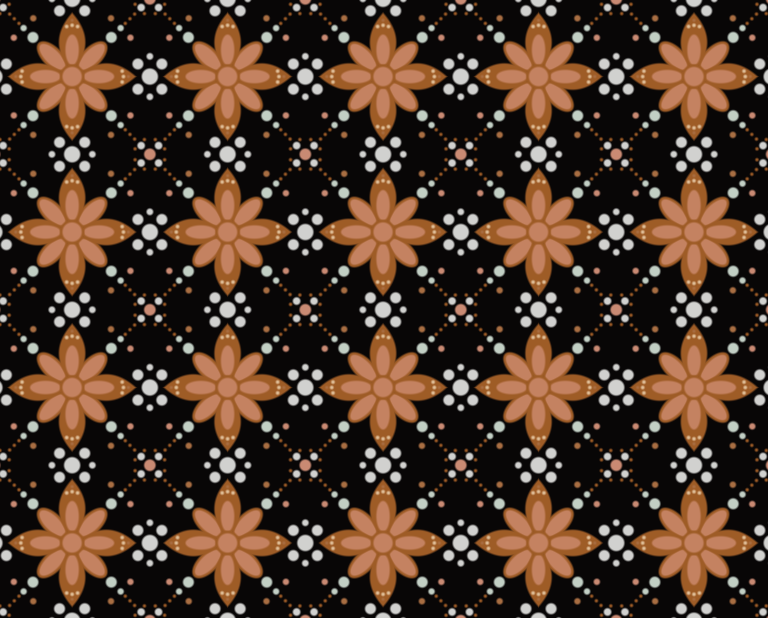
Give the GLSL for this pattern, as a WebGL 1 fragment shader.

```glsl
precision highp float;
// Grid of eight-petalled copper flowers on black, joined by white bead rosettes
// and dotted diagonals. Each cell is folded into one mirrored wedge, so every
// petal and bead is described once with a distance function.

uniform vec2 u_resolution;

// Layout, in cells
const float CELLS_ACROSS = 4.94;
const vec2 FLOWER_OFFSET = vec2(-0.006, 0.495);
const float SOFTNESS = 0.009;

// Flower sizes, in cells
const float HEART_RADIUS = 0.062;
const float OUTLINE = 0.017;
const vec2 LEAF_SIZE = vec2(0.19, 0.085);
const vec2 INLAY_SIZE = vec2(0.098, 0.043);
const vec2 PETAL_SIZE = vec2(0.125, 0.064);
const float LEAF_CENTER = 0.22;
const float INLAY_CENTER = 0.172;
const float PETAL_CENTER = 0.18;

// Colours
const vec3 GROUND = vec3(0.030, 0.022, 0.024);
const vec3 BROWN = vec3(0.62, 0.36, 0.15);
const vec3 COPPER = vec3(0.77, 0.51, 0.38);
const vec3 ROSE = vec3(0.79, 0.54, 0.45);
const vec3 TAN = vec3(0.66, 0.43, 0.26);
const vec3 CREAM = vec3(0.88, 0.75, 0.60);
const vec3 WHITE = vec3(0.82, 0.82, 0.81);
const vec3 PALE_GREEN = vec3(0.76, 0.81, 0.77);

float edgeWidth() {
  return max(SOFTNESS, 0.7 * CELLS_ACROSS / u_resolution.x);
}

float coverage(float dist) {
  float w = edgeWidth();
  return 1.0 - smoothstep(-w, w, dist);
}

void paint(inout vec3 color, vec3 ink, float dist) {
  color = mix(color, ink, coverage(dist));
}

void bead(inout vec3 color, vec3 ink, vec2 p, vec2 center, float radius) {
  paint(color, ink, length(p - center) - radius);
}

// Approximate distance to an ellipse
float ellipse(vec2 p, vec2 size) {
  float k = length(p / size);
  float slope = length(p / (size * size));
  return k * (k - 1.0) / max(slope, 0.001);
}

// Approximate distance to a spindle with pointed ends along x
float leaf(vec2 p, vec2 size) {
  float t = p.x / size.x;
  float slope = 2.0 * size.y * t / size.x;
  return (abs(p.y) - size.y * (1.0 - t * t)) / sqrt(1.0 + slope * slope);
}

void drawFlower(inout vec3 color, vec2 p) {
  // Round petal on the diagonal
  vec2 diagonal = vec2(p.x + p.y, p.y - p.x) * 0.70711;
  float petal = ellipse(diagonal - vec2(PETAL_CENTER, 0.0), PETAL_SIZE);
  paint(color, BROWN, petal);
  paint(color, COPPER, petal + OUTLINE);

  // Pointed petal on the axis with an inlay and beads at its tip
  paint(color, BROWN, leaf(p - vec2(LEAF_CENTER, 0.0), LEAF_SIZE));
  paint(color, COPPER, ellipse(p - vec2(INLAY_CENTER, 0.0), INLAY_SIZE));
  bead(color, CREAM, p, vec2(0.322, 0.035), 0.011);
  bead(color, CREAM, p, vec2(0.330, 0.0), 0.011);
  bead(color, TAN, p, vec2(0.362, 0.0), 0.009);

  // Heart
  float heart = length(p) - HEART_RADIUS;
  paint(color, BROWN, heart - OUTLINE);
  paint(color, COPPER, heart);
}

// White rosette between neighbouring flowers
void drawRosette(inout vec3 color, vec2 p) {
  bead(color, WHITE, p, vec2(0.0), 0.052);
  bead(color, WHITE, p, vec2(0.077, 0.081), 0.035);
  bead(color, WHITE, p, vec2(0.0, 0.130), 0.021);
}

// Dotted cross at the cell corner
void drawCross(inout vec3 color, vec2 p, vec3 sideInk) {
  bead(color, ROSE, p, vec2(0.0), 0.037);
  bead(color, WHITE, p, vec2(0.056), 0.024);
  bead(color, BROWN, p, vec2(0.035, 0.095), 0.010);
  for (int i = 0; i < 3; i++) {
    bead(color, BROWN, p, vec2(0.098 + 0.030 * float(i)), 0.010);
  }
  bead(color, PALE_GREEN, p, vec2(0.188), 0.020);
  bead(color, PALE_GREEN, p, vec2(0.248), 0.035);
  bead(color, sideInk, p, vec2(0.125, 0.250), 0.020);
}

void main() {
  vec2 p = (gl_FragCoord.xy - 0.5 * u_resolution) / u_resolution.x * CELLS_ACROSS;
  vec2 cell = abs(fract(p - FLOWER_OFFSET + 0.5) - 0.5);

  // Fold across the diagonal: x becomes the nearer axis
  bool upright = cell.y > cell.x;
  vec2 wedge = upright ? cell.yx : cell;

  vec3 color = GROUND;
  drawCross(color, 0.5 - wedge, upright ? TAN : ROSE);
  drawRosette(color, vec2(0.5 - wedge.x, wedge.y));
  drawFlower(color, wedge);
  gl_FragColor = vec4(color, 1.0);
}
```
